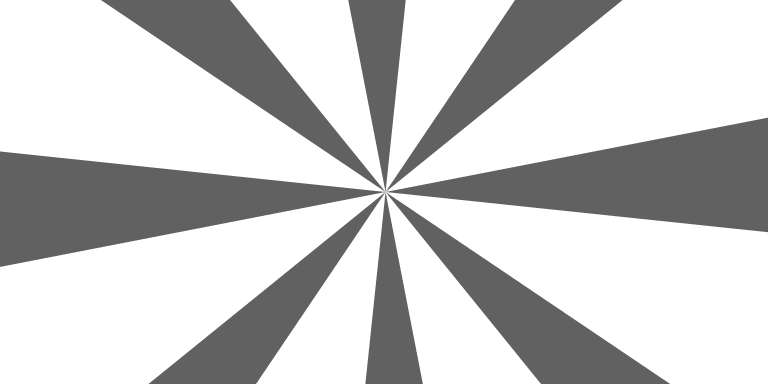
This background is drawn by a WebGL 2 fragment shader. Its source:

```glsl
#version 300 es
precision highp float;
// Eight grey rays bursting from the centre of a white field.
uniform vec2 u_resolution;
out vec4 fragColor;

const int SAMPLES = 4;

// 1 inside a ray, 0 in the gap between rays; p is relative to the hub.
float rayMask(vec2 p) {
    float angle = degrees(atan(p.y, p.x)) - 2.5;
    float fromAxis = abs(mod(angle + 22.5, 45.0) - 22.5);
    return 1.0 - step(8.5, fromAxis);
}

void main() {
    vec2 hub = vec2(0.502, 0.5) * u_resolution;

    // Average a grid of samples to keep edges and thin ray tips smooth.
    float coverage = 0.0;
    for (int y = 0; y < SAMPLES; y++) {
        for (int x = 0; x < SAMPLES; x++) {
            vec2 jitter = (vec2(x, y) + 0.5) / float(SAMPLES) - 0.5;
            coverage += rayMask((gl_FragCoord.xy + jitter - hub) / u_resolution.y);
        }
    }
    coverage /= float(SAMPLES * SAMPLES);

    vec3 white = vec3(1.0);
    vec3 rayGrey = vec3(0.38);
    fragColor = vec4(mix(white, rayGrey, coverage), 1.0);
}
```
